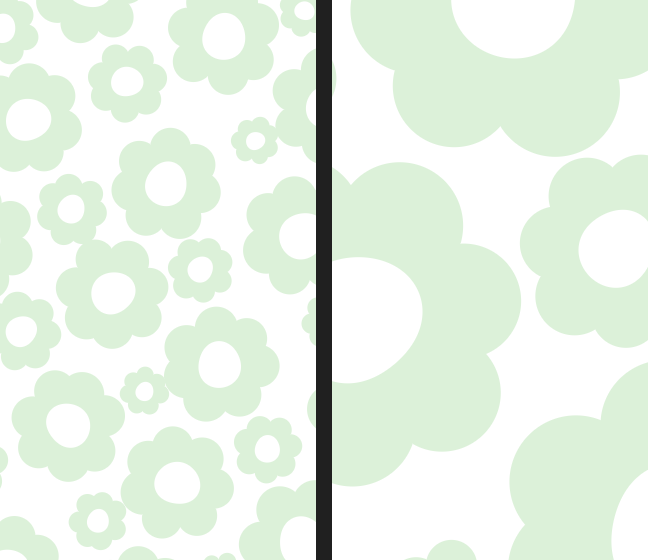
Left, the full canvas; right, a detail of the centre.
Write a Shadertoy shader that draws this pattern.

```glsl
// Scattered pale green seven-petal flowers with white centres, large and small, on white.

vec2 hash2(vec2 p)
{
    vec3 q = fract(vec3(p.xyx) * vec3(0.1031, 0.1030, 0.0973) + 0.37);
    q += dot(q, q.yzx + 33.33);
    return fract((q.xx + q.yz) * q.zy);
}

// Centre of a large flower on the jittered lattice
vec2 largeCentre(vec2 id)
{
    return id + 0.2 * (hash2(id + 41.0) - 0.5);
}

// A large flower grows until it nearly reaches its closest neighbour
float largeRadius(vec2 id)
{
    vec2 c = largeCentre(id);
    float nearest = min(
        min(distance(c, largeCentre(id + vec2(1, 0))), distance(c, largeCentre(id - vec2(1, 0)))),
        min(distance(c, largeCentre(id + vec2(0, 1))), distance(c, largeCentre(id - vec2(0, 1)))));
    return min(0.5 * nearest - 0.018, 0.48);
}

// A small flower (centre, radius) fills the gap between four large ones
vec3 smallFlower(vec2 id)
{
    vec2 centre = vec2(0.0);
    for (int i = 0; i < 4; i++)
        centre += 0.25 * largeCentre(id + vec2(i & 1, i >> 1));

    float radius = 0.3;
    for (int i = 0; i < 4; i++) {
        vec2 corner = id + vec2(i & 1, i >> 1);
        radius = min(radius, distance(centre, largeCentre(corner)) - largeRadius(corner) + 0.015);
    }
    return vec3(centre, max(radius, 0.18));
}

// Signed distance to a flower: overlapping round petals minus a wobbly centre
float flower(vec2 p, float radius, vec2 seed)
{
    float len = length(p);
    if (len > radius * 1.1) return len - radius;

    p /= radius;
    len /= radius;
    float turn = 6.2832 * hash2(seed + 7.0).x;
    float d = len - 0.66;
    for (int i = 0; i < 7; i++) {
        vec2 shape = hash2(seed * 3.0 + float(i) * 17.3);
        vec2 bend = hash2(seed * 5.0 + float(i) * 11.7 + 90.0);
        float angle = turn + 0.8976 * float(i) + 0.18 * (bend.x - 0.5);
        float petal = 0.33 + 0.05 * shape.x;
        float tip = 0.94 + 0.06 * shape.y;
        d = min(d, length(p - (tip - petal) * vec2(cos(angle), sin(angle))) - petal);
    }

    float a = atan(p.y, p.x);
    float hole = 0.37 + 0.018 * sin(2.0 * a + turn) + 0.009 * sin(3.0 * a + 2.0 * turn);
    return max(d, hole - len) * radius;
}

void mainImage(out vec4 fragColor, in vec2 fragCoord)
{
    // Tilted lattice, sized by the canvas width
    float spacing = 0.44 * iResolution.x;
    vec2 p = mat2(0.921, 0.389, -0.389, 0.921) * fragCoord / spacing;
    vec2 cell = floor(p);

    float d = 1.0;
    for (int y = -1; y <= 1; y++)
    for (int x = -1; x <= 1; x++) {
        vec2 id = cell + vec2(x, y);
        vec2 toLarge = p - largeCentre(id);
        if (length(toLarge) < 0.6)
            d = min(d, flower(toLarge, largeRadius(id), id + 20.0));

        if (distance(p, id + 0.5) < 0.5) {
            vec3 f = smallFlower(id);
            d = min(d, flower(p - f.xy, f.z, id + 63.0));
        }
    }

    vec3 white = vec3(1.0);
    vec3 paleGreen = vec3(0.862, 0.945, 0.851);
    float cover = clamp(0.5 - d * spacing, 0.0, 1.0);
    fragColor = vec4(mix(white, paleGreen, cover), 1.0);
}
```
